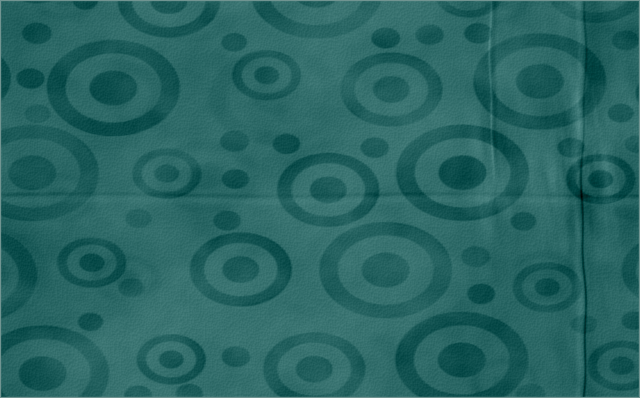
Write a Shadertoy shader that draws this pattern.

```glsl
// Squashed ring targets and loose dots printed in teal on old creased paper.
// Targets sit on a staggered, jittered lattice; dots fill the gaps between them.
// Layered sines make the stains, cellular noise makes the paper grain.

float hash(vec2 p) {
    p = fract(p * vec2(0.1031, 0.1130));
    p += dot(p, p.yx + 33.33);
    return fract((p.x + p.y) * p.x * 7.31 + p.y * 91.7);
}

vec2 hash2(vec2 p) {
    return vec2(hash(p + 17.3), hash(p.yx + 71.9));
}

// Layered, warped sines, roughly -1 to 1.
float stains(vec2 p) {
    float sum = 0.0, weight = 0.5;
    for (int i = 0; i < 5; i++) {
        sum += weight * sin(p.x + 1.7 * sin(p.y * 0.9 + float(i)));
        p = mat2(1.3, 1.1, -1.1, 1.3) * p + 2.7;
        weight *= 0.62;
    }
    return sum;
}

// Cellular noise: distance to the nearest scattered point.
float cells(vec2 p) {
    vec2 id = floor(p);
    float nearest = 2.0;
    for (int y = -1; y <= 1; y++)
    for (int x = -1; x <= 1; x++) {
        vec2 c = id + vec2(x, y);
        nearest = min(nearest, length(c + hash2(c) - p));
    }
    return nearest;
}

// Nearest target as (distance to centre, radius, ink strength).
vec3 nearestTarget(vec2 p) {
    vec2 cell = vec2(0.262, 0.236);
    vec3 best = vec3(9.0, 0.1, 0.0);
    float row = floor(p.y / cell.y);
    for (int y = -1; y <= 1; y++) {
        float j = row + float(y);
        float stagger = 0.5 * mod(j, 2.0);
        float column = floor(p.x / cell.x - stagger);
        for (int x = -1; x <= 1; x++) {
            vec2 id = vec2(column + float(x), j);
            float kind = mod(id.x + floor(3.0 * hash(vec2(j, 5.0))), 3.0);
            float radius = kind < 0.5 ? 0.121 : kind < 1.5 ? 0.063 : 0.093;
            vec2 centre = (id + 0.5 + vec2(stagger, 0.0)) * cell;
            centre += (hash2(id) - 0.5) * (0.12 - 0.7 * radius);
            float d = length(p - centre);
            if (d - radius < best.x - best.y)
                best = vec3(d, radius, 0.5 + 0.38 * hash(id + 40.0));
        }
    }
    return best;
}

float disc(float d, float radius, float soft) {
    return 1.0 - smoothstep(-soft, soft, d - radius);
}

// Ring with a solid, slightly darker bull's eye.
float target(vec3 t, float soft) {
    float ring = disc(t.x, t.y, soft) - disc(t.x, 0.72 * t.y, soft);
    return t.z * (ring + 1.12 * disc(t.x, 0.36 * t.y, soft));
}

// At most one loose dot per cell, kept only where no target is in the way.
float looseDots(vec2 p, float soft) {
    vec2 id = floor(p / 0.09);
    vec2 centre = (id + 0.5) * 0.09 + (hash2(id + 9.0) - 0.5) * 0.03;
    float radius = 0.022 + 0.005 * hash(id + 3.0);
    vec3 t = nearestTarget(centre);
    float room = step(radius + 0.003, t.x - t.y) * step(0.3, hash(id + 23.0));
    return room * (0.45 + 0.42 * hash(id + 6.0)) * disc(length(p - centre), radius, soft);
}

float fold(float d, float width) {
    return exp(-d * d / (width * width));
}

void mainImage(out vec4 fragColor, in vec2 fragCoord) {
    vec2 p = fragCoord / iResolution.y;
    float width = iResolution.x / iResolution.y;
    float u = p.x / width;
    float soft = max(0.003, 0.8 / iResolution.y);

    // Fibrous grain lit from the upper left, and broad stains.
    vec2 g = p * vec2(175.0, 160.0);
    float grain = cells(g) - cells(g + vec2(-0.4, 0.5));
    float fibre = stains(p * vec2(75.0, 60.0));
    float cloud = stains(p * vec2(4.0, 6.0) + 1.3);
    float mottle = stains(p * vec2(12.0, 18.0));

    // Print on top of the stains and a faint earlier print.
    vec2 s = vec2(p.x / 1.38, p.y) + vec2(0.07, 0.04) + 0.0004 * grain;
    vec3 t = nearestTarget(s);
    float print = max(target(t, soft), looseDots(s, soft));
    float rim = fold(t.x - t.y + 0.003, 0.003) * smoothstep(0.0, 0.6, mottle);
    float ghost = target(nearestTarget(s + vec2(3.37, 5.21)), 0.008);
    float ink = 0.13 + 0.23 * cloud + 0.2 * mottle + 0.04 * fibre;
    ink += 0.28 * ghost * smoothstep(-0.5, 0.6, cloud) * (1.0 - print);
    ink += 0.28 * smoothstep(0.62, 0.95, u) + 0.3 * smoothstep(0.28, 0.0, u);
    ink = max(ink, 0.35 * ink);
    ink += print * (1.0 + 0.3 * mottle) + 0.14 * rim;

    // Creases: one across, two down, with crumpled paper around the latter.
    float across = p.y - 0.51 - 0.003 * sin(p.x * 7.0);
    float bend = 0.005 * sin(p.y * 9.0) + 0.002 * sin(p.y * 31.0);
    float down = (u - 0.912) * width - bend;
    float thin = (u - 0.768) * width + bend * 0.8;
    float upper = smoothstep(0.48, 0.66, p.y);
    float worn = 0.75 + 0.5 * mottle;
    float shade = 0.03 * fold(across + 0.014, 0.01) - 0.06 * worn * fold(across, 0.005);
    shade += 0.07 * fold(down + 0.014, 0.009) - 0.05 * fold(down - 0.02, 0.03);
    shade -= 0.19 * fold(down, 0.003) * (1.0 - 0.5 * upper);
    shade += upper * (0.10 * fold(thin, 0.003) - 0.05 * fold(thin - 0.009, 0.006));
    float crumple = fold(down, 0.11) + 0.7 * fold(thin, 0.06);
    crumple *= 0.3 + fold(p.y - 0.58, 0.2);
    shade += 0.085 * crumple * stains(vec2(p.x * 42.0 + 4.0 * p.y, p.y * 10.0));
    shade += 0.046 * grain + 0.013 * fibre;

    vec3 color = mix(vec3(0.222, 0.452, 0.442), vec3(0.083, 0.335, 0.328), clamp(ink, -0.15, 1.35));
    color += shade * vec3(1.0, 0.9, 0.9);

    // Worn pale edge of the sheet.
    float edge = min(min(p.x, width - p.x), min(p.y, 1.0 - p.y));
    color = mix(color, vec3(0.44, 0.58, 0.57), 1.0 - smoothstep(0.0015, 0.0045, edge));
    fragColor = vec4(color, 1.0);
}
```
